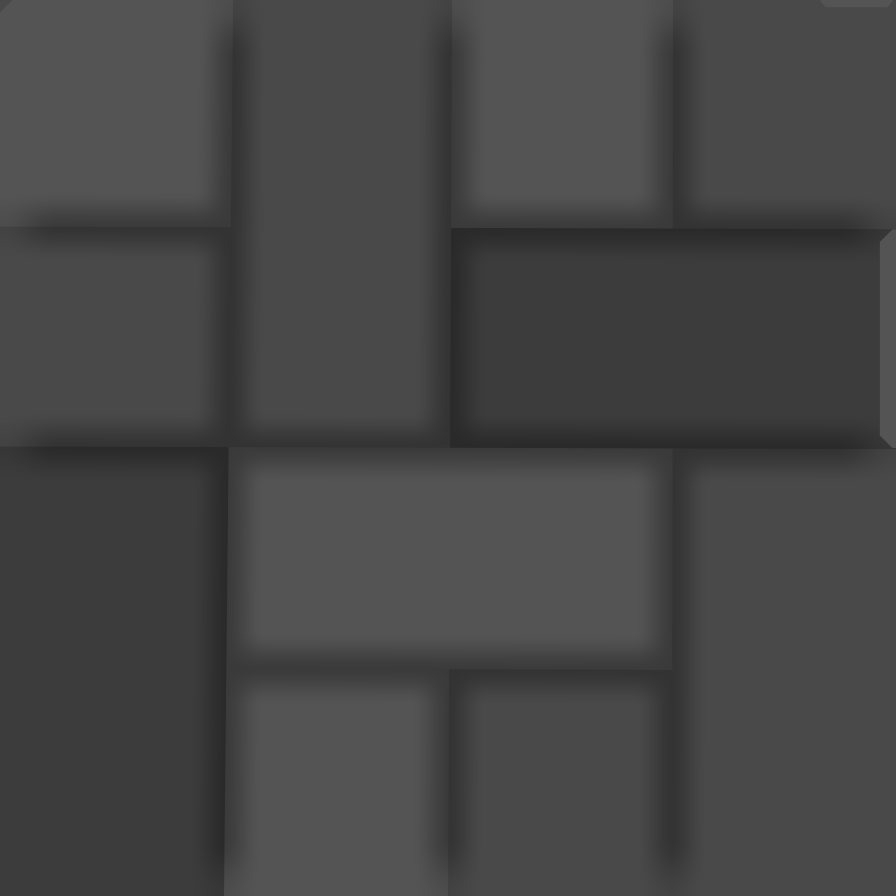
Write a WebGL 2 fragment shader that draws this pattern.

```glsl
#version 300 es
precision highp float;

uniform vec2 u_resolution;
out vec4 fragColor;

const float CELL = 0.25;             // four cells across and down
const float LIGHT = 0.330;
const float MID = 0.288;
const float DARK = 0.236;
const float SHADE_WIDTH = 0.043;     // reach of the seam shadow into a tile
const float SHADE_SOFTEN = 0.004;
const float SHADE_DEPTH = 0.31;
const float BORDER_FADE = 0.065;     // seam shadows weaken near the canvas border
const float BORDER_SHADE = 0.30;
const float SKEW_X = 0.0185;
const float SKEW_Y = 0.015;
const float CHAMFER = 0.014;

const int TILE_COUNT = 11;

// Column, row, width and height in cells, from the lower left
const vec4 TILES[TILE_COUNT] = vec4[TILE_COUNT](
    vec4(0, 0, 1, 2), vec4(1, 0, 1, 1), vec4(2, 0, 1, 1), vec4(3, 0, 1, 2),
    vec4(1, 1, 2, 1), vec4(0, 2, 1, 1), vec4(1, 2, 1, 2), vec4(2, 2, 2, 1),
    vec4(0, 3, 1, 1), vec4(2, 3, 1, 1), vec4(3, 3, 1, 1));
const float TONES[TILE_COUNT] = float[TILE_COUNT](
    DARK, LIGHT, MID, MID, LIGHT, MID, MID, DARK, LIGHT, LIGHT, MID);

// Slightly uneven seams
vec2 skewSeams(vec2 p) {
    float dx = SKEW_X * p.y * (1.0 - p.x) * (1.0 - p.x);
    float dy = 0.004 - SKEW_Y * p.y * p.y - 0.003 * (p.x - 0.5);
    return p - vec2(dx, dy);
}

// Box distance with corners cut at 45 degrees
float chamferBox(vec2 p, vec2 center, vec2 halfSize, float cut) {
    vec2 d = abs(p - center) - halfSize;
    return max(max(d.x, d.y), (d.x + d.y + cut) * 0.7071);
}

float coverage(float dist, float pixel) {
    return clamp(0.5 - dist / pixel, 0.0, 1.0);
}

float tilePattern(vec2 p, float shadeStrength, float pixel) {
    float sum = 0.0;
    float weight = 0.0;
    for (int i = 0; i < TILE_COUNT; i++) {
        vec4 tile = TILES[i];
        vec2 lo = tile.xy * CELL;
        vec2 hi = lo + tile.zw * CELL;

        // Outer tiles continue past the canvas
        lo = mix(lo, vec2(-1.0), lessThan(lo, vec2(0.01)));
        hi = mix(hi, vec2(2.0), greaterThan(hi, vec2(0.99)));

        vec2 inset = min(p - lo, hi - p);
        float mask = coverage(-min(inset.x, inset.y), pixel);
        vec2 ramp = smoothstep(vec2(-SHADE_SOFTEN), vec2(SHADE_WIDTH), inset);
        float shade = SHADE_DEPTH * shadeStrength * (1.0 - ramp.x * ramp.y);
        sum += mask * TONES[i] * (1.0 - shade);
        weight += mask;
    }
    return sum / max(weight, 0.001);
}

void main() {
    vec2 uv = gl_FragCoord.xy / u_resolution;
    float pixel = 1.0 / min(u_resolution.x, u_resolution.y);

    // Shadow strength by distance from the border
    vec2 border = min(uv, 1.0 - uv);
    float nearest = min(border.x, border.y);
    float strength = mix(BORDER_SHADE, 1.0, smoothstep(0.0, BORDER_FADE, nearest));

    float tone = tilePattern(skewSeams(uv), strength, pixel);

    // Chipped slivers along the right and top borders
    float rightChip = chamferBox(uv, vec2(1.082, 0.622), vec2(0.1, 0.122), CHAMFER);
    float topChip = chamferBox(uv, vec2(0.956, 1.042), vec2(0.04, 0.05), 0.006);
    tone = mix(tone, LIGHT, coverage(min(rightChip, topChip), pixel));

    // Cut upper left corner
    float corner = (uv.x + 1.0 - uv.y - CHAMFER) * 0.7071;
    tone = mix(tone, MID, coverage(corner, pixel));

    fragColor = vec4(vec3(tone), 1.0);
}
```
